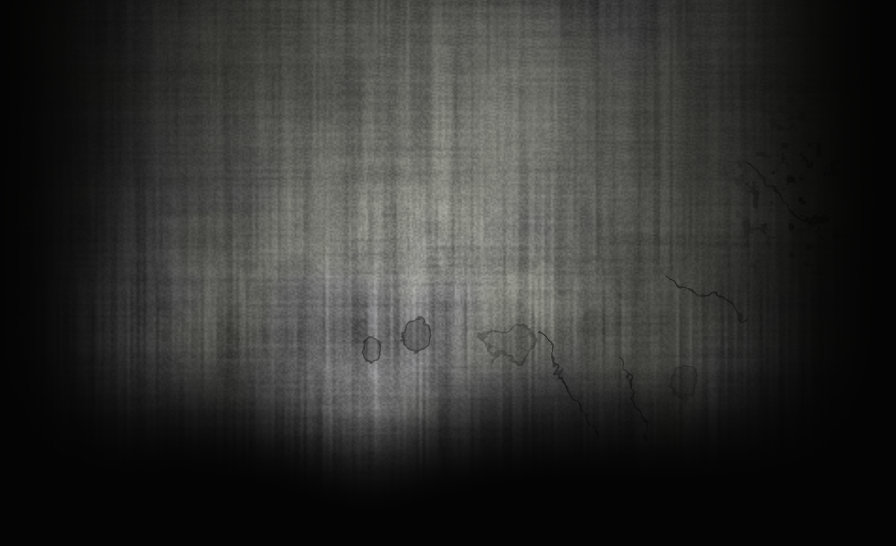
A WebGL 2 fragment shader for this texture:

```glsl
#version 300 es
precision highp float;
// Worn dark metal or plaster lit from the middle, fading to black edges.
// Soft light pools are multiplied by stretched value noise for the brushed
// streaks, with stains, chipped paint, cracks and pits laid on top.
uniform vec2 u_resolution;
out vec4 outColor;

float hash(vec2 p) {
  return fract(sin(dot(p, vec2(127.1, 311.7))) * 43758.55);
}

float noise(vec2 p) {
  vec2 i = floor(p), f = fract(p);
  f = f * f * (3.0 - 2.0 * f);
  float low = mix(hash(i), hash(i + vec2(1, 0)), f.x);
  float high = mix(hash(i + vec2(0, 1)), hash(i + vec2(1, 1)), f.x);
  return mix(low, high, f.y);
}

float fbm(vec2 p) {
  float sum = 0.0, amp = 0.53;
  for (int i = 0; i < 4; i++) {
    sum += amp * noise(p);
    p = p * 2.03 + 17.3;
    amp *= 0.5;
  }
  return sum;
}

// Soft elliptical pool of light
float pool(vec2 uv, vec2 center, vec2 spread) {
  vec2 d = (uv - center) / spread;
  return exp(-dot(d, d));
}

// Thin line from a to b, bent by noise
float crack(vec2 p, vec2 a, vec2 b, float width) {
  p += 0.035 * (vec2(fbm(p * 22.0), fbm(p * 22.0 + 40.0)) - 0.5);
  p += 0.012 * (vec2(noise(p * 90.0), noise(p * 90.0 + 9.0)) - 0.5);
  vec2 ab = b - a;
  float t = clamp(dot(p - a, ab) / dot(ab, ab), 0.0, 1.0);
  float d = length(p - a - ab * t);
  return (1.0 - smoothstep(width * 0.4, width * 1.6, d)) * (0.5 + 0.5 * noise(p * 60.0));
}

// Ragged flake: x is the filled patch, y is its rim
vec2 flake(vec2 p, vec2 center, vec2 size) {
  vec2 q = (p - center) / size;
  float d = length(q) - 1.0 + 1.5 * (fbm(p * 38.0 + center * 20.0) - 0.5);
  float fill = 1.0 - smoothstep(-0.1, 0.1, d);
  float rim = 1.0 - smoothstep(0.03, 0.16, abs(d));
  return vec2(fill, rim);
}

// Large-scale brightness over the canvas
float lighting(vec2 uv) {
  float light = 0.38 * pool(uv, vec2(0.49, 0.56), vec2(0.36, 0.42));
  light += 0.13 * pool(uv, vec2(0.47, 0.47), vec2(0.19, 0.27));
  light += 0.17 * pool(uv, vec2(0.40, 0.24), vec2(0.09, 0.13));
  light += 0.17 * pool(uv, vec2(0.53, 1.02), vec2(0.33, 0.25));
  light += 0.07 * pool(uv, vec2(0.17, 0.40), vec2(0.11, 0.20));
  light += 0.06 * pool(uv, vec2(0.78, 0.33), vec2(0.07, 0.09));
  // Shadow rising from the floor, lowest under the bright pool
  float dip = pool(uv, vec2(0.42, 0.0), vec2(0.10, 9.0));
  float floorLine = 0.25 - 0.06 * dip + 0.03 * (fbm(vec2(uv.x * 9.0, 2.0)) - 0.5);
  light *= smoothstep(floorLine - 0.15, floorLine + 0.13, uv.y);
  light *= smoothstep(-0.02, 0.20, uv.x) * (1.0 - smoothstep(0.78, 1.0, uv.x));
  return light;
}

void main() {
  vec2 uv = gl_FragCoord.xy / u_resolution;
  vec2 p = gl_FragCoord.xy / u_resolution.y;

  // Brushed streaks, woven threads, cloudy stains and grain
  float streak = noise(vec2(p.x * 170.0, p.y * 5.0)) - 0.5;
  float broad = noise(vec2(p.x * 55.0, p.y * 2.5 + 8.0)) - 0.5;
  float thread = noise(vec2(p.x * 6.0, p.y * 150.0)) - 0.5;
  float band = fbm(vec2(p.x * 2.0, p.y * 13.0)) - 0.5;
  float stain = fbm(p * 5.0 + 3.0) - 0.5;
  float grain = noise(p * 290.0) - 0.5;
  float lower = 1.0 - smoothstep(0.35, 0.8, uv.y);
  float surface = 1.0 + streak * mix(0.18, 0.38, lower) + broad * 0.22
    + thread * 0.13 + band * 0.22 + stain * 0.35 + grain * 0.22;
  // Pale peeled areas with clear edges, strongest across the middle
  float peel = smoothstep(0.57, 0.60, fbm(p * vec2(8.0, 7.0) + 31.0));
  surface += 0.10 * peel * pool(uv, vec2(0.45, 0.48), vec2(0.40, 0.22));

  // Chipped paint
  vec2 chips = flake(p, vec2(0.68, 0.363), vec2(0.016, 0.020));
  chips = max(chips, flake(p, vec2(0.765, 0.385), vec2(0.020, 0.032)));
  chips = max(chips, flake(p, vec2(0.94, 0.37), vec2(0.045, 0.030)) * vec2(0.2, 0.8));
  chips = max(chips, flake(p, vec2(1.25, 0.30), vec2(0.025, 0.030)) * 0.6);
  chips = max(chips, flake(p, vec2(0.28, 0.37), vec2(0.040, 0.060)) * vec2(-0.5, 0.2));
  surface *= 1.0 - 0.22 * chips.x - 0.30 * chips.y;

  // Cracks and a cluster of dark pits on the right
  float cracks = crack(p, vec2(0.99, 0.39), vec2(1.09, 0.20), 0.0025);
  cracks = max(cracks, crack(p, vec2(1.14, 0.34), vec2(1.18, 0.20), 0.0025));
  cracks = max(cracks, crack(p, vec2(1.22, 0.50), vec2(1.37, 0.42), 0.0018));
  cracks = max(cracks, crack(p, vec2(1.37, 0.70), vec2(1.47, 0.59), 0.0022));
  float pits = smoothstep(0.60, 0.72, fbm(p * 60.0)) * pool(uv, vec2(0.90, 0.64), vec2(0.07, 0.14));
  surface *= 1.0 - 0.55 * cracks - 0.6 * pits;

  // Neutral grey with a faint olive cast in the stained parts
  float value = 0.015 + lighting(uv) * max(surface, 0.0);
  vec3 olive = vec3(1.0, 1.01, 0.95);
  vec3 steel = vec3(0.99, 0.99, 1.0);
  vec3 tint = mix(steel, olive, smoothstep(-0.15, 0.2, stain + 0.3 * (uv.y - 0.4)));
  outColor = vec4(value * tint, 1.0);
}
```
